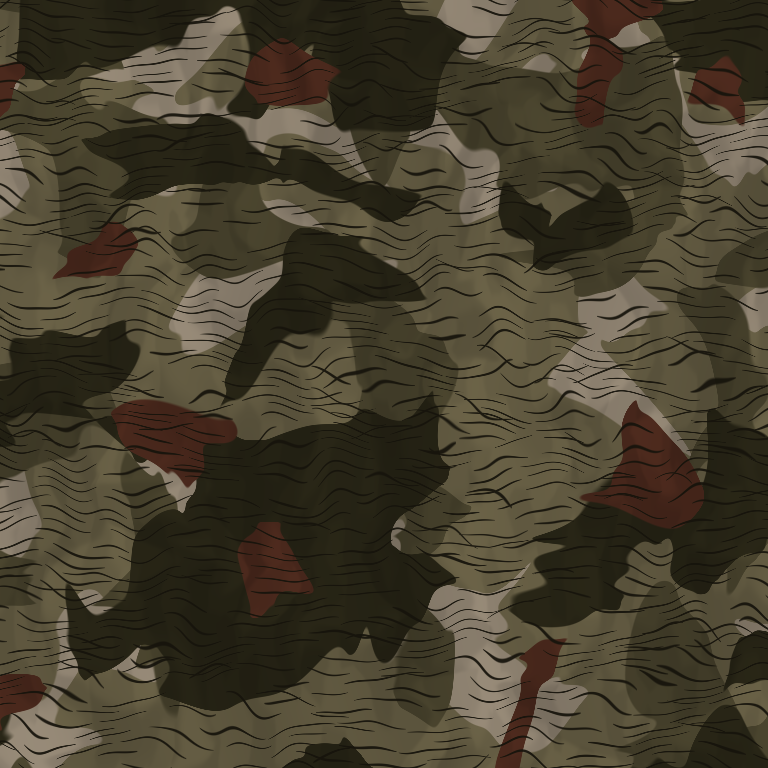
A Shadertoy shader for this pattern:

```glsl
const vec3 OLIVE = vec3(0.375, 0.345, 0.25);
const vec3 PALE  = vec3(0.53, 0.485, 0.42);
const vec3 MOSS  = vec3(0.265, 0.245, 0.165);
const vec3 DARK  = vec3(0.145, 0.135, 0.08);
const vec3 RUST  = vec3(0.275, 0.15, 0.105);
const vec3 INK   = vec3(0.085, 0.075, 0.045);

vec2 hash2(vec2 p) {
    vec3 q = fract(p.xyx * vec3(0.1031, 0.1030, 0.0973));
    q += dot(q, q.yzx + 33.33);
    return fract((q.xx + q.yz) * q.zy);
}

mat2 turn(float angle) {
    float c = cos(angle), s = sin(angle);
    return mat2(c, s, -s, c);
}

// Layered sines in turned directions make ragged, pointed outlines
vec2 warp(vec2 p, float seed) {
    float amp = 0.03, freq = 18.0;
    for (int i = 0; i < 4; i++) {
        vec2 q = turn(seed + 1.3 * float(i)) * p;
        p += amp * sin(freq * q.yx + vec2(seed, 2.0 + 1.7 * seed));
        amp *= 0.55;
        freq *= 1.8;
    }
    return p;
}

// Blended cellular noise: a given share of the cells is 1, the rest 0
float cellField(vec2 p, float share, float seed) {
    vec2 base = floor(p);
    float total = 0.0, chosen = 0.0;
    for (int j = -1; j <= 1; j++) {
        for (int i = -1; i <= 1; i++) {
            vec2 cell = base + vec2(i, j);
            vec2 d = p - cell - 0.1 - 0.8 * hash2(cell + seed);
            float weight = exp(-14.0 * dot(d, d));
            float spread = dot(cell, vec2(0.755, 0.57)) + 0.6 * hash2(cell + seed + 57.0).x;
            total += weight;
            chosen += weight * step(fract(spread), share);
        }
    }
    return chosen / total;
}

float patches(vec2 p, vec2 scale, float angle, float share, float seed) {
    vec2 q = turn(angle) * warp(p, seed) * scale;
    return smoothstep(0.42, 0.58, cellField(q + seed, share, seed));
}

// Vertical undulation shared by neighbouring strokes
float contour(vec2 p, float seed) {
    float y = 0.011 * sin(27.0 * p.x + 5.0 * sin(9.0 * p.y + seed) + seed);
    y += 0.006 * sin(49.0 * p.x - 21.0 * p.y + 2.0 * sin(17.0 * p.x + 13.0 * p.y) + 2.0 * seed);
    y += 0.0014 * sin(105.0 * p.x + 38.0 * p.y + seed);
    return y;
}

// Rows of broken, tapered pen strokes
float strokes(vec2 p, float rows, float density, float seed) {
    float v = (p.y + contour(p, seed)) * rows;
    float row = floor(v);
    float u = p.x * 11.0 + 7.0 * hash2(vec2(row, seed)).x;
    vec2 id = vec2(floor(u), row) + seed;
    vec2 shape = hash2(id), place = hash2(id + 31.0);

    float halfLength = mix(0.26, 0.5, shape.x);
    float along = (fract(u) - mix(halfLength, 1.0 - halfLength, place.x)) / halfLength;
    float taper = sqrt(max(1.0 - along * along, 0.0));
    float centre = 0.5 + 0.4 * (place.y - 0.5) + 0.2 * (shape.y - 0.5) * along;

    float dist = abs(fract(v) - centre) / rows;
    float width = mix(0.0008, 0.0015, place.x) * taper;
    float ink = 1.0 - smoothstep(width - 0.0007, width + 0.0008, dist);
    return ink * smoothstep(0.0, 0.25, taper) * step(hash2(id + 83.0).y, density);
}

// Faint upright brush marks and broad columns
float brushTone(vec2 p) {
    vec2 q = warp(p, 8.3);
    float fine = cellField(mix(p, q, 0.3) * vec2(42.0, 15.0), 0.5, 11.0);
    float broad = cellField(q * vec2(19.0, 8.0), 0.5, 23.0);
    float column = sin(31.0 * p.x + 2.0 * sin(5.0 * p.y));
    return 1.0 + 0.07 * (fine - 0.5) + 0.12 * (broad - 0.5) + 0.025 * column;
}

void mainImage(out vec4 fragColor, in vec2 fragCoord) {
    vec2 p = fragCoord / iResolution.y;

    // Camouflage patches, from back to front
    vec3 color = OLIVE;
    color = mix(color, PALE, patches(p, vec2(8.0, 11.0), 0.15, 0.25, 3.0));
    color = mix(color, MOSS, patches(p, vec2(9.0, 11.0), -0.3, 0.24, 14.0));
    color = mix(color, DARK, patches(p, vec2(8.5, 11.0), -0.35, 0.28, 5.0));
    color = mix(color, RUST, patches(p, vec2(15.0, 10.0), 0.3, 0.075, 9.0));
    color *= brushTone(p);

    // Pen strokes over everything
    float ink = max(strokes(p, 66.0, 0.92, 2.0), strokes(p, 48.0, 0.22, 6.0));
    color = mix(color, INK, 0.93 * ink);

    fragColor = vec4(color, 1.0);
}
```
